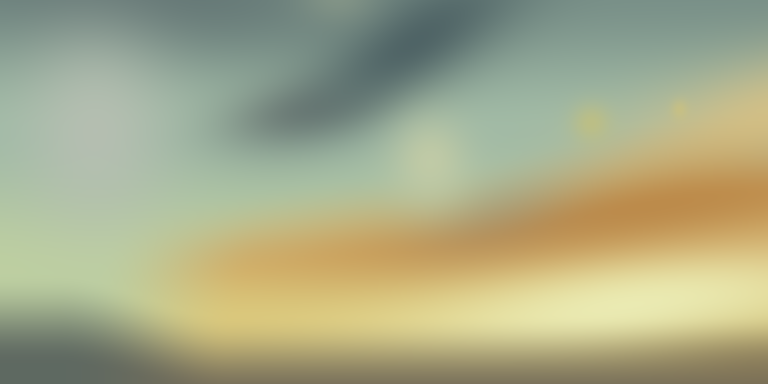
Write a WebGL 1 fragment shader that draws this background.

```glsl
precision highp float;

uniform vec2 u_resolution;

// Soft elliptical falloff, rotated by tilt radians
float glow(vec2 p, vec2 center, vec2 radius, float tilt) {
  vec2 d = p - center;
  float c = cos(tilt), s = sin(tilt);
  vec2 q = vec2(c * d.x + s * d.y, c * d.y - s * d.x) / radius;
  return exp(-dot(q, q));
}

vec3 skyColor(vec2 p) {
  vec3 sky = mix(vec3(0.74, 0.81, 0.63), vec3(0.63, 0.73, 0.65), smoothstep(0.3, 0.66, p.y));
  sky = mix(sky, vec3(0.47, 0.56, 0.53), smoothstep(0.66, 1.04, p.y));

  // Pale mist on the left, under a dim upper edge
  sky = mix(sky, vec3(0.37, 0.44, 0.44), 0.8 * glow(p, vec2(0.36, 1.04), vec2(0.55, 0.17), -0.12));
  sky = mix(sky, vec3(0.72, 0.75, 0.70), 0.85 * glow(p, vec2(0.25, 0.66), vec2(0.19, 0.25), 0.0));

  // Slanted dark cloud with a fading lower tail
  sky = mix(sky, vec3(0.43, 0.48, 0.46), 0.85 * glow(p, vec2(0.79, 0.71), vec2(0.21, 0.085), 0.2));
  sky = mix(sky, vec3(0.30, 0.38, 0.39), 0.95 * glow(p, vec2(1.08, 0.89), vec2(0.32, 0.12), 0.57));
  sky = mix(sky, vec3(0.55, 0.61, 0.54), 0.65 * glow(p, vec2(0.88, 1.01), vec2(0.10, 0.07), 0.0));

  // Warm haze rising on the right
  sky = mix(sky, vec3(0.83, 0.75, 0.52), 0.95 * glow(p, vec2(2.02, 0.70), vec2(0.46, 0.14), 0.3));
  return sky;
}

vec3 groundColor(vec2 p) {
  vec3 ground = mix(vec3(0.86, 0.79, 0.49), vec3(0.82, 0.67, 0.40), smoothstep(0.18, 0.38, p.y));

  // Amber ridge above a cream pool of light
  ground = mix(ground, vec3(0.73, 0.53, 0.28), 0.95 * glow(p, vec2(1.68, 0.45), vec2(0.75, 0.12), 0.15));
  ground = mix(ground, vec3(0.61, 0.54, 0.42), 0.7 * glow(p, vec2(1.29, 0.49), vec2(0.20, 0.12), 0.3));
  ground = mix(ground, vec3(0.92, 0.92, 0.70), glow(p, vec2(1.64, 0.20), vec2(0.60, 0.125), 0.13));
  return ground;
}

void main() {
  vec2 p = gl_FragCoord.xy / u_resolution * vec2(2.0, 1.0);

  // Blurred horizon climbing to the right
  float horizon = 0.38 + 0.07 * smoothstep(0.4, 1.1, p.x) + 0.16 * smoothstep(1.0, 1.9, p.x);
  float land = 1.0 - smoothstep(horizon - 0.12, horizon + 0.11, p.y);
  land *= smoothstep(0.26, 0.68, p.x + 0.3 * (0.35 - p.y));
  vec3 color = mix(skyColor(p), groundColor(p), land);

  // Pale light spots
  color = mix(color, vec3(0.77, 0.80, 0.65), 0.85 * glow(p, vec2(1.12, 0.58), vec2(0.10, 0.115), 0.0));
  color = mix(color, vec3(0.76, 0.75, 0.49), 0.75 * glow(p, vec2(1.54, 0.68), vec2(0.05), 0.0));
  color = mix(color, vec3(0.81, 0.76, 0.48), 0.6 * glow(p, vec2(1.77, 0.715), vec2(0.022, 0.026), 0.0));

  // Shadow along the bottom, deepest at the left
  float side = smoothstep(0.15, 0.6, p.x);
  float shade = 1.0 - smoothstep(mix(0.05, -0.03, side), mix(0.29, 0.18, side), p.y);
  vec3 shadow = mix(vec3(0.37, 0.41, 0.38), vec3(0.46, 0.43, 0.35), side);
  color = mix(color, shadow, shade);
  color = mix(color, vec3(0.48, 0.42, 0.31), 0.5 * glow(p, vec2(2.05, 0.05), vec2(0.35, 0.09), 0.0));

  gl_FragColor = vec4(color, 1.0);
}
```
